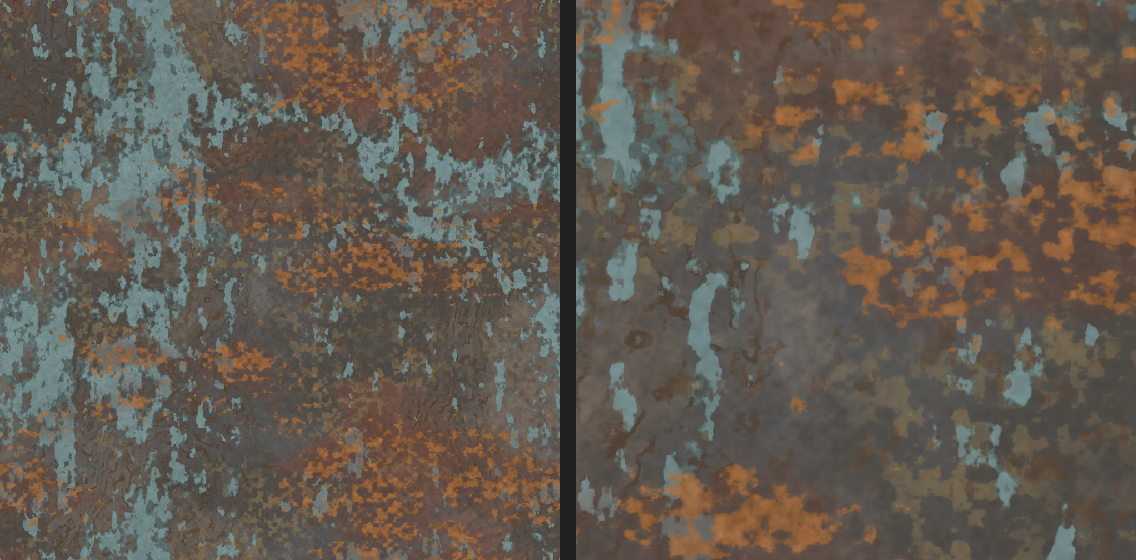
Left: the whole. Right: its middle third, enlarged.
Reproduce this texture procedurally as a WebGL 1 fragment shader.

```glsl
precision highp float;
uniform vec2 u_resolution;

const float TAU = 6.2831853;
const vec3 SOOT = vec3(0.31, 0.295, 0.275);
const vec3 STONE = vec3(0.45, 0.405, 0.365);
const vec3 SLATE = vec3(0.37, 0.38, 0.39);
const vec3 RED_RUST = vec3(0.46, 0.31, 0.26);
const vec3 OLIVE = vec3(0.49, 0.42, 0.30);
const vec3 ORANGE = vec3(0.58, 0.37, 0.20);
const vec3 VEIN = vec3(0.29, 0.22, 0.16);
const vec3 DARK_TEAL = vec3(0.34, 0.425, 0.425);
const vec3 PALE_TEAL = vec3(0.46, 0.555, 0.56);

float hash(vec2 cell, float seed) {
  return fract(sin(dot(cell, vec2(127.1, 311.7)) + seed * 17.3) * 43758.5453);
}

// Value noise that wraps after a whole number of cells
float noise(vec2 p, vec2 period, float seed) {
  vec2 cell = floor(p) + 0.5;
  vec2 f = fract(p);
  f = f * f * f * (f * (f * 6.0 - 15.0) + 10.0);
  vec2 a = mod(cell, period);
  vec2 b = mod(cell + 1.0, period);
  float low = mix(hash(a, seed), hash(vec2(b.x, a.y), seed), f.x);
  float high = mix(hash(vec2(a.x, b.y), seed), hash(b, seed), f.x);
  return mix(low, high, f.y);
}

float fbm(vec2 uv, vec2 freq, float seed) {
  float sum = 0.0;
  float amp = 0.516;
  for (int i = 0; i < 5; i++) {
    sum += amp * noise(uv * freq, freq, seed + float(i) * 3.7);
    freq *= 2.0;
    amp *= 0.5;
  }
  return sum;
}

float coverage(float field, float threshold, float softness) {
  return smoothstep(threshold - softness, threshold + softness, field);
}

// Weathered ground: soot, stone, slate and red washes
vec3 ground(vec2 uv, vec2 p, float grain) {
  float tone = fbm(p, vec2(5.0, 6.0), 3.0) + 0.25 * (grain - 0.5);
  vec3 col = mix(SOOT, STONE, coverage(tone, 0.52, 0.17));
  col = mix(col, SLATE, 0.5 * coverage(fbm(p, vec2(4.0), 11.0), 0.58, 0.09));
  float redSide = 0.05 * cos(TAU * (uv.x - 0.85));
  float red = fbm(p, vec2(3.0, 7.0), 23.0) + redSide + 0.2 * (grain - 0.5);
  return mix(col, RED_RUST, 0.7 * coverage(red, 0.58, 0.09));
}

// Contour lines that follow the flow of old stains
vec3 stainVeins(vec3 col, vec2 p, float grain) {
  float area = coverage(fbm(p, vec2(5.0, 3.0), 31.0), 0.55, 0.06);
  float flow = fbm(p, vec2(5.0, 3.0), 43.0) + 0.05 * (grain - 0.5);
  float ring = abs(fract(flow * 20.0) - 0.5);
  float line = 1.0 - smoothstep(0.06, 0.24, ring);
  col = mix(col, SOOT, 0.35 * area);
  return mix(col, VEIN, 0.7 * area * line * coverage(grain, 0.45, 0.12));
}

// Peeling paint: broad patches and upright strips with ragged rims
vec3 peelingPaint(vec3 col, vec2 uv, vec2 p, float grain) {
  float patches = fbm(p, vec2(4.0, 7.0), 53.0);
  float strips = fbm(p, vec2(10.0, 3.0), 61.0);
  float ragged = fbm(uv, vec2(64.0, 32.0), 71.0) - 0.5;
  float side = 0.05 * cos(TAU * (uv.x - 0.30));
  float body = max(patches, strips) + side + 0.25 * (grain - 0.5);
  float undercoat = body + 0.35 * ragged;
  float topcoat = body + 0.75 * ragged;
  col *= 1.0 - 0.08 * coverage(undercoat, 0.63, 0.03);
  vec3 teal = DARK_TEAL * (0.90 + 0.20 * grain);
  col = mix(col, teal, 0.82 * coverage(undercoat, 0.65, 0.025));
  vec3 pale = PALE_TEAL * (0.92 + 0.16 * patches);
  col = mix(col, pale, 0.85 * coverage(topcoat, 0.71, 0.025));
  float chips = coverage(fbm(uv, vec2(88.0, 64.0), 83.0), 0.70, 0.03);
  return mix(col, VEIN * 1.25, 0.55 * chips);
}

void main() {
  vec2 uv = gl_FragCoord.xy / u_resolution;
  vec2 warp = vec2(fbm(uv, vec2(4.0), 1.0), fbm(uv, vec2(4.0), 2.0)) - 0.5;
  vec2 p = uv + 0.16 * warp;
  float grain = fbm(uv, vec2(112.0), 91.0);
  float streak = fbm(uv, vec2(32.0, 80.0), 97.0);

  vec3 col = ground(uv, p, grain);
  col = stainVeins(col, p, grain);

  // Olive stipple in loose clouds
  float cloud = coverage(fbm(p, vec2(5.0, 7.0), 103.0), 0.52, 0.08);
  col = mix(col, OLIVE, 0.65 * cloud * coverage(grain, 0.54, 0.06));

  col = peelingPaint(col, uv, p, grain);

  // Orange rust drawn out in level bands
  float rust = fbm(p, vec2(3.0, 8.0), 113.0);
  col = mix(col, RED_RUST * 0.87, 0.45 * coverage(rust, 0.64, 0.07));
  float crust = 0.85 * rust + 0.5 * (streak - 0.5) + 0.5 * (grain - 0.5);
  col = mix(col, ORANGE * (0.75 + 0.5 * grain), 0.75 * coverage(crust, 0.645, 0.05));

  // Fine surface grit
  float grit = noise(uv * 256.0, vec2(256.0), 127.0) - 0.5;
  col *= 1.0 + 0.16 * (grain - 0.5) + 0.08 * grit;
  gl_FragColor = vec4(col, 1.0);
}
```
